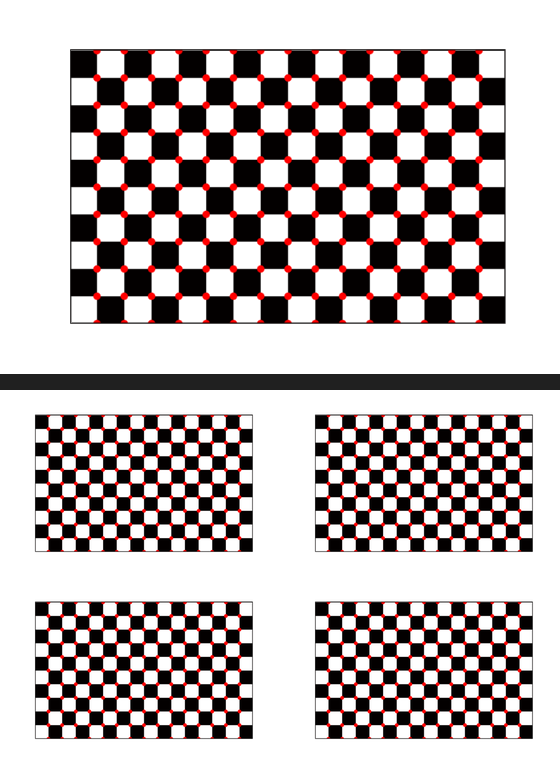
Top, the tile; bottom, the same tile 2 across and 2 down.
A Shadertoy shader for this pattern:

```glsl
// Framed checkerboard of 16 by 10 cells on white, with red dots on the inner nodes.
// Everything is a distance function measured in cells; the plain white
// margin meets itself on all sides, so the canvas tiles without a seam.

const vec3 WHITE = vec3(1.0);
const vec3 BLACK = vec3(0.01, 0.0, 0.0);
const vec3 RED = vec3(1.0, 0.0, 0.0);

const vec2 CELLS = vec2(16.0, 10.0);
const float CELL_SIZE = 0.04873;               // share of the canvas width
const vec2 GRID_ORIGIN = vec2(0.1245, 0.0901); // lower left node, same unit
const vec2 PANEL_MIN = vec2(0.04, 0.016);      // frame corners, in cells
const vec2 PANEL_MAX = vec2(15.95, 10.03);
const float DOT_RADIUS = 0.134;
const float FRAME_WIDTH = 0.041;
const float EDGE_SOFTNESS = 0.05;

// Coverage of a shape from its signed distance (negative inside)
float coverage(float dist, float softness) {
    return clamp(0.5 - dist / softness, 0.0, 1.0);
}

float boxDistance(vec2 p, vec2 low, vec2 high) {
    vec2 d = abs(p - 0.5 * (low + high)) - 0.5 * (high - low);
    return length(max(d, 0.0)) + min(max(d.x, d.y), 0.0);
}

// Negative in cells whose column and row add up to an odd number
float checkerDistance(vec2 p) {
    vec2 cell = floor(p);
    vec2 toLine = abs(p - round(p));
    float side = 1.0 - 2.0 * mod(cell.x + cell.y, 2.0);
    return side * min(toLine.x, toLine.y);
}

// Dots sit on every row line, but not on the outer column lines
float dotDistance(vec2 p, vec2 cells, float radius) {
    vec2 node = clamp(round(p), vec2(1.0, 0.0), cells - vec2(1.0, 0.0));
    return length(p - node) - radius;
}

void mainImage(out vec4 fragColor, in vec2 fragCoord) {
    vec2 p = (fragCoord / iResolution.x - GRID_ORIGIN) / CELL_SIZE;
    float pixel = 1.0 / (iResolution.x * CELL_SIZE);
    float softness = max(pixel, EDGE_SOFTNESS);

    // Board and dots
    vec3 board = mix(WHITE, BLACK, coverage(checkerDistance(p), softness));
    board = mix(board, RED, coverage(dotDistance(p, CELLS, DOT_RADIUS), softness));

    // Clip to the panel, then draw its thin frame
    float panel = boxDistance(p, PANEL_MIN, PANEL_MAX);
    vec3 color = mix(WHITE, board, coverage(panel, pixel));
    color = mix(color, BLACK, coverage(abs(panel) - 0.5 * FRAME_WIDTH, pixel));

    fragColor = vec4(color, 1.0);
}
```
